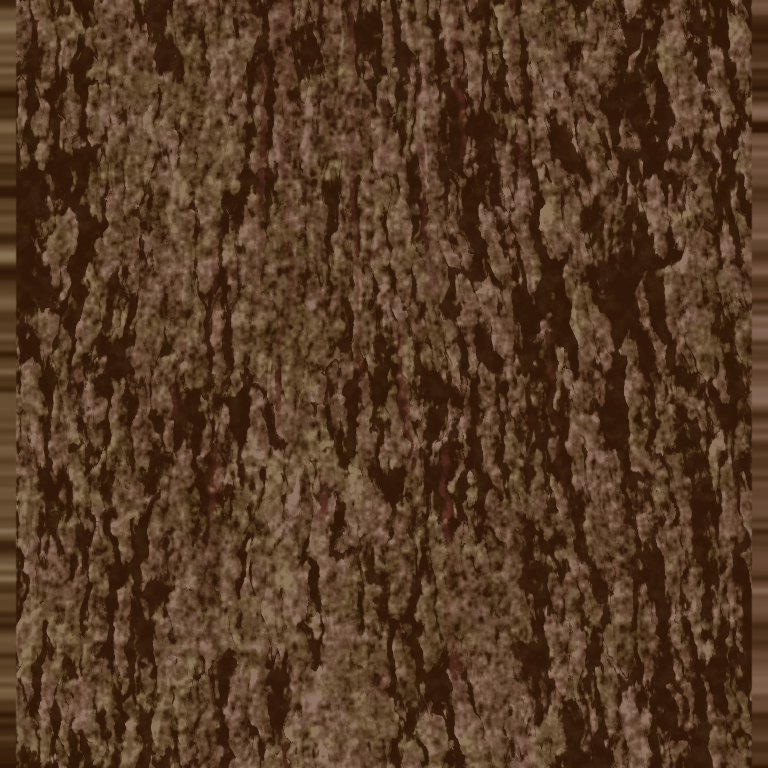
Reproduce this texture procedurally as a Shadertoy shader.

```glsl
// Rough tree bark: tall, ragged plates split by dark leaning fissures.
// Two sizes of stretched Voronoi cells plus noise give a height, which is lit from
// the upper left and mapped to a brown ramp; smeared bands close both sides.

const vec2  PLATE_SCALE   = vec2(33.0, 8.0);   // plates across and up the canvas
const vec2  FLAKE_SCALE   = vec2(74.0, 27.0);  // small flakes on the plates
const vec2  STREAK_SCALE  = vec2(44.0, 8.5);   // long noise that widens fissures
const vec2  LIGHT_STEP    = vec2(-0.0035, 0.003);
const float FISSURE_LEVEL = -0.08;
const float FISSURE_SOFT  = 0.24;
const float RIDGE_TONE    = 2.85;              // tones run from 0 (dark) to 5 (pale)
const float RELIEF        = 2.7;
const float GRAIN         = 6.0;
const float SPECKLE       = 2.2;
const float SIDE_BAND     = 0.021;
const vec3  RED_INNER     = vec3(0.38, 0.19, 0.14);
const vec3  MOSS_TINT     = vec3(0.98, 1.01, 0.90);
const vec3  ROSE_TINT     = vec3(1.01, 0.99, 1.01);

const vec3 BARK[6] = vec3[6](
    vec3(0.19, 0.09, 0.03), vec3(0.26, 0.16, 0.08), vec3(0.35, 0.24, 0.15),
    vec3(0.41, 0.30, 0.22), vec3(0.48, 0.37, 0.29), vec3(0.56, 0.45, 0.38));

float hash(vec2 p) {
    return fract(sin(dot(p, vec2(127.1, 311.7))) * 43758.5);
}

float noise(vec2 p) {
    vec2 i = floor(p), f = fract(p);
    f = f * f * (3.0 - 2.0 * f);
    return mix(mix(hash(i), hash(i + vec2(1, 0)), f.x),
               mix(hash(i + vec2(0, 1)), hash(i + vec2(1, 1)), f.x), f.y);
}

float fbm(vec2 p) {
    float sum = 0.0, amp = 0.533;
    for (int i = 0; i < 4; i++) {
        sum += amp * noise(p);
        p = mat2(1.6, 1.2, -1.2, 1.6) * p + 17.3;
        amp *= 0.5;
    }
    return sum;
}

// Gap between the two nearest cell centres (x) and the plate's random value (y)
vec2 plates(vec2 p) {
    vec2 cell = floor(p);
    float near1 = 9.0, near2 = 9.0, id = 0.0;
    for (int y = -1; y <= 1; y++)
    for (int x = -1; x <= 1; x++) {
        vec2 c = cell + vec2(x, y);
        float d = length(c + vec2(hash(c), hash(c + 41.7)) - p);
        if (d < near1) { near2 = near1; near1 = d; id = hash(c + 7.9); }
        else near2 = min(near2, d);
    }
    return vec2(near2 - near1, id);
}

// Lean the grain to the right side's slant and make its outlines ragged
vec2 grainSpace(vec2 p) {
    float lean = mix(-0.04, 0.12, smoothstep(0.15, 0.8, p.x));
    vec2 q = p + vec2(lean * (p.y - 0.5), 0.0);
    q.x += 0.026 * (noise(p * vec2(10.0, 8.0)) - 0.5);
    q.x += 0.020 * (fbm(p * vec2(58.0, 38.0) + 3.1) - 0.5);
    q.y += 0.08 * (fbm(p * vec2(62.0, 26.0) + 9.4) - 0.5);
    return q;
}

// Height (x) and mixed random value of plate and flake (y)
vec2 barkHeight(vec2 p) {
    vec2 q = grainSpace(p);
    vec2 plate = plates(q * PLATE_SCALE);
    vec2 flake = plates(q * FLAKE_SCALE + 13.0);
    float streak = 0.7 * noise(q * STREAK_SCALE) + 0.3 * noise(q * STREAK_SCALE * 2.1 + 5.0);
    float chips = fbm(p * vec2(85.0, 65.0));
    float height = 0.85 * plate.x + 1.0 * (streak - 0.5) + 0.65 * (chips - 0.5)
                 + 0.30 * (flake.x - 0.35) + 0.16 * (flake.y - 0.5);
    return vec2(height, 0.5 * (plate.y + flake.y));
}

vec3 barkColor(float tone) {
    tone = clamp(tone, 0.0, 4.999);
    int i = int(tone);
    return mix(BARK[i], BARK[i + 1], fract(tone));
}

// Thin vertical lines of exposed red inner bark, mostly mid canvas
float redLines(vec2 p) {
    float u = grainSpace(p).x * 20.0, id = floor(u);
    float offset = abs(fract(u) - 0.25 - 0.5 * hash(vec2(id, 2.0)));
    float run = smoothstep(0.50, 0.66, noise(vec2(id * 7.3, p.y * 6.0)));
    float middle = smoothstep(0.15, 0.32, p.x) * smoothstep(0.82, 0.62, p.x);
    return smoothstep(0.11, 0.04, offset) * run * middle;
}

void mainImage(out vec4 fragColor, in vec2 fragCoord) {
    vec2 uv = fragCoord / iResolution.xy;

    // Relief: fissures open wider towards both sides, most on the right
    vec2 bark = barkHeight(uv);
    float open = 0.15 * smoothstep(0.5, 0.95, uv.x) + 0.10 * smoothstep(0.28, 0.02, uv.x);
    float ridge = smoothstep(0.0, FISSURE_SOFT, bark.x - FISSURE_LEVEL - open);
    float slope = clamp(bark.x - barkHeight(uv + LIGHT_STEP).x, -0.45, 0.5);

    // Tone: lit ridges with crusty grain over dark gaps
    float crust = fbm(uv * 88.0) - 0.5;
    float tone = RIDGE_TONE + RELIEF * slope + GRAIN * crust + 1.8 * (bark.y - 0.5);
    tone += SPECKLE * (noise(uv * 190.0) - 0.5) + 1.5 * (fbm(uv * 5.0 + 2.0) - 0.5) - 1.5 * open;
    vec3 color = barkColor(mix(0.15 + 1.5 * crust, tone, ridge));

    // Tints: faint moss towards the left, rosy patches, red inner bark
    float moss = smoothstep(0.40, 0.66, fbm(uv * 28.0 + 6.0) + 0.12 * (0.5 - uv.x));
    color *= mix(ROSE_TINT, MOSS_TINT, moss);
    color = mix(color, RED_INNER * (0.85 + 0.8 * crust), redLines(uv) * (0.75 - 0.4 * ridge));

    // Sideways smeared bands on both sides
    float side = step(0.5, uv.x);
    float smear = 0.6 * noise(vec2(side * 9.0, uv.y * 48.0)) + 0.4 * noise(vec2(side * 5.0, uv.y * 130.0));
    float edge = min(uv.x, 1.0 - uv.x);
    vec3 band = barkColor(5.5 * smear - 0.5) * mix(MOSS_TINT, ROSE_TINT, side);
    color = mix(band, color, smoothstep(SIDE_BAND - 0.0015, SIDE_BAND + 0.0015, edge));

    fragColor = vec4(color, 1.0);
}
```
